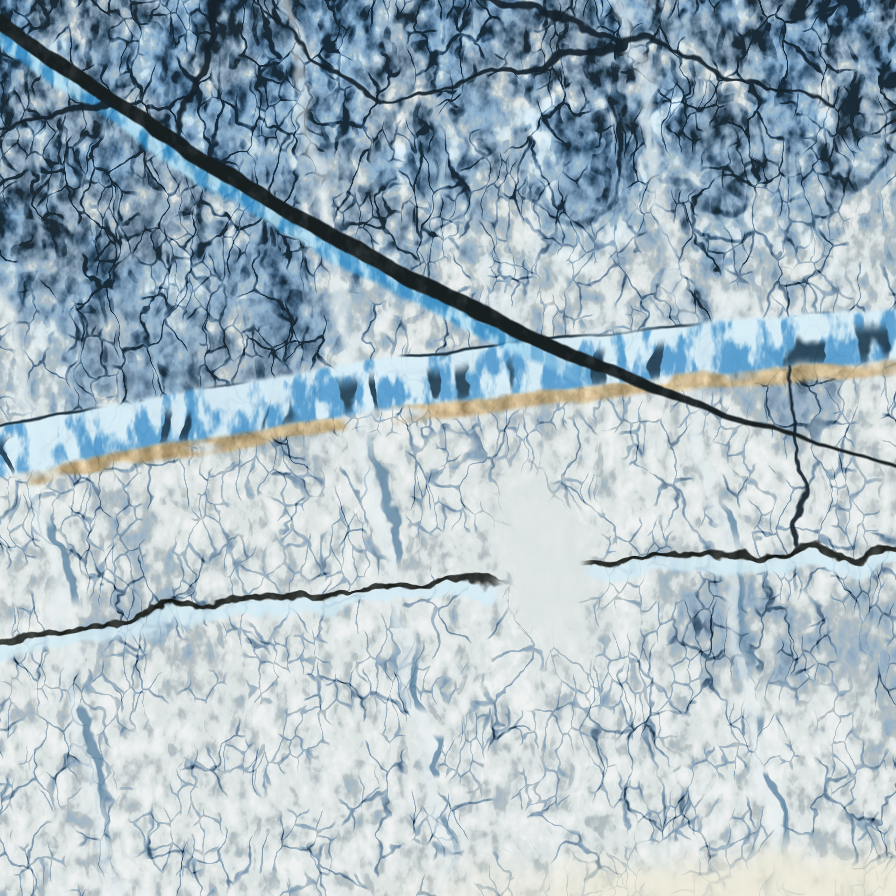
Write a WebGL 2 fragment shader that draws this texture.

```glsl
#version 300 es
precision highp float;
uniform vec2 u_resolution;
out vec4 fragColor;

vec2 hash2(vec2 p) {
  vec3 q = fract(p.xyx * vec3(0.1031, 0.1030, 0.0973));
  q += dot(q, q.yzx + 33.33);
  return fract((q.xx + q.yz) * q.zy);
}

float noise(vec2 p) {
  vec2 i = floor(p), f = fract(p);
  f = f * f * (3.0 - 2.0 * f);
  return mix(mix(hash2(i).x, hash2(i + vec2(1, 0)).x, f.x),
             mix(hash2(i + vec2(0, 1)).x, hash2(i + vec2(1, 1)).x, f.x), f.y);
}

float fbm(vec2 p) {
  float sum = 0.0, amp = 0.5;
  for (int i = 0; i < 4; i++) {
    sum += amp * noise(p);
    p = mat2(1.6, 1.2, -1.2, 1.6) * p + 7.3;
    amp *= 0.5;
  }
  return sum / 0.9375;
}

// Gap between the two nearest cell centres: zero along cell borders
float cellBorder(vec2 p) {
  vec2 base = floor(p);
  float near = 9.0, next = 9.0;
  for (int y = -1; y <= 1; y++)
    for (int x = -1; x <= 1; x++) {
      vec2 cell = base + vec2(x, y);
      float d = length(cell + hash2(cell) - p);
      next = min(next, max(near, d));
      near = min(near, d);
    }
  return next - near;
}

float stroke(float d, float halfWidth) {
  return 1.0 - smoothstep(halfWidth - 0.0014, halfWidth + 0.0014, abs(d));
}

// Tapering crack from a to b
float branch(vec2 p, vec2 a, vec2 b, float halfWidth) {
  vec2 s = b - a;
  float t = clamp(dot(p - a, s) / dot(s, s), 0.0, 1.0);
  return stroke(length(p - a - s * t), halfWidth * (1.0 - 0.6 * t));
}

float band(float lo, float hi, float soft, float v) {
  return smoothstep(lo - soft, lo + soft, v) * (1.0 - smoothstep(hi - soft, hi + soft, v));
}

vec3 weathered(float t) {
  vec3 c = mix(vec3(0.11, 0.17, 0.21), vec3(0.25, 0.36, 0.45), clamp(t / 0.2, 0.0, 1.0));
  c = mix(c, vec3(0.45, 0.54, 0.62), clamp((t - 0.2) / 0.2, 0.0, 1.0));
  c = mix(c, vec3(0.60, 0.70, 0.78), clamp((t - 0.4) / 0.2, 0.0, 1.0));
  c = mix(c, vec3(0.71, 0.75, 0.76), clamp((t - 0.6) / 0.15, 0.0, 1.0));
  c = mix(c, vec3(0.86, 0.89, 0.89), clamp((t - 0.75) / 0.13, 0.0, 1.0));
  return mix(c, vec3(0.94, 0.95, 0.95), clamp((t - 0.9) / 0.2, 0.0, 1.0));
}

void main() {
  vec2 p = gl_FragCoord.xy / u_resolution;
  vec2 wobble = vec2(fbm(p * 22.0), fbm(p * 22.0 + 40.0)) - 0.5;
  vec2 q = p + 0.035 * wobble;
  float grain = fbm(p * vec2(85.0, 60.0)) - 0.5;
  float blotch = fbm(p * vec2(9.0, 7.0) + 3.0);
  float upper = smoothstep(0.48, 0.94, p.y - 0.14 * (p.x - 0.5) + 0.25 * (blotch - 0.5));
  float smear = 1.0 - smoothstep(0.03, 0.08, length((q - vec2(0.605 - 0.2 * (p.y - 0.37), 0.37)) * vec2(1.0, 0.5)));

  // Stained, grainy surface
  float tone = mix(0.94, 0.52, upper) + grain * mix(0.6, 1.35, upper);
  tone -= mix(0.28, 0.2, upper) * smoothstep(0.48, 0.75, blotch) * smoothstep(0.05, 0.4, p.y);
  tone -= 0.3 * smoothstep(0.58, 0.78, noise(q * vec2(130.0, 55.0))) * mix(0.35, 1.0, upper);

  // Worn oval bosses in a slanting row
  for (int i = 0; i < 4; i++) {
    vec2 r = q - vec2(0.48 + 0.157 * float(i), 0.82 + 0.017 * float(i));
    r /= vec2(0.05, 0.07) * (0.85 + 0.3 * hash2(vec2(i, 5)));
    float d = length(r) - 1.0 + 0.5 * (noise(p * 30.0) - 0.5);
    float side = dot(normalize(r + 0.001), vec2(0.7, -0.7));
    tone += band(-0.35, -0.02, 0.08, d) * (0.12 - 0.22 * side);
    tone -= 0.4 * band(-0.03, 0.08, 0.04, d) * (0.5 + 0.5 * side);
    tone -= 0.22 * (1.0 - smoothstep(-0.65, -0.4, d));
  }

  // Fine upright crazing at two sizes
  float coarse = cellBorder((q + 0.01 * wobble) * vec2(24.0, 15.0));
  float fine = cellBorder(q * vec2(60.0, 34.0) + 9.0);
  float open = smoothstep(0.4, 0.58, noise(p * vec2(28.0, 22.0)));
  float fineOpen = smoothstep(0.48, 0.65, noise(p * vec2(34.0, 26.0) + 50.0));
  tone -= mix(0.42, 0.6, upper) * open * (1.0 - smoothstep(0.015, 0.07, coarse));
  tone -= mix(0.32, 0.4, upper) * fineOpen * (1.0 - smoothstep(0.03, 0.14, fine));
  tone = mix(tone, 0.93 + 0.1 * grain, smear);
  vec3 color = weathered(tone);
  color = mix(color, color * vec3(0.84, 0.98, 1.08), upper * smoothstep(0.4, 0.65, fbm(p * 16.0)) * 0.7);

  // Leaning blue grooves below the ridge
  for (int i = 0; i < 3; i++) {
    float d = q.x - (0.11 + 0.375 * float(i) - 0.18 * (p.y - 0.15));
    float worn = smoothstep(0.38, 0.6, noise(p * vec2(20.0, 26.0) + float(i)));
    float reach = band(0.06, 0.5, 0.04, p.y) * worn;
    color = mix(color, vec3(0.90, 0.94, 0.95), 0.6 * band(-0.018, -0.004, 0.005, d));
    color = mix(color, vec3(0.33, 0.49, 0.61), reach * 0.75 * stroke(d, 0.004));
  }

  // Raised pale ridge with ochre underside
  float below = 0.525 + 0.2 * p.x - 0.07 * p.x * p.x - p.y + 0.3 * (q.y - p.y);
  float streak = fbm(p * vec2(75.0, 30.0) + 17.0);
  vec3 ridge = mix(vec3(0.85, 0.94, 0.98), vec3(0.34, 0.62, 0.82), smoothstep(0.43, 0.68, streak + 3.0 * (below - 0.03)));
  ridge = mix(ridge, vec3(0.13, 0.24, 0.32), band(0.02, 0.055, 0.01, below) * smoothstep(0.69, 0.8, noise(q * vec2(75.0, 12.0))));
  color = mix(color, ridge, 0.92 * band(0.0, 0.057, 0.004, below));
  color = mix(color, vec3(0.76, 0.66, 0.48) + 0.5 * grain, 0.85 * band(0.056, 0.073, 0.004, below) * smoothstep(0.3, 0.52, noise(p * vec2(22.0, 50.0))));
  color = mix(color, vec3(0.12, 0.20, 0.25), stroke(below, 0.0015) * smoothstep(0.38, 0.55, noise(p * 12.0 + 8.0)));

  // Lower seam with a pale lip
  float seam = q.y - 0.285 - 0.17 * p.x + 0.067 * p.x * p.x - 0.02 * wobble.x;
  float seamGap = 1.0 - band(0.555, 0.655, 0.01, p.x);
  color = mix(color, vec3(0.83, 0.93, 0.97), 0.8 * seamGap * band(-0.02, -0.003, 0.004, seam));
  color = mix(color, vec3(0.16, 0.18, 0.17) + 0.3 * grain, seamGap * stroke(seam, 0.0035 + 0.004 * grain));

  // Long diagonal split with a blue lower lip
  float split = 0.84 * (p.y - 0.975 + 0.73 * p.x - 0.235 * p.x * p.x) + 0.008 * wobble.y;
  float taper = 1.0 - smoothstep(0.5, 0.95, p.x);
  float lip = band(-0.022, -0.004, 0.004, split + 0.012 * wobble.x) * (1.0 - smoothstep(0.55, 0.68, p.x));
  color = mix(color, mix(vec3(0.20, 0.55, 0.78), vec3(0.72, 0.90, 0.98), smoothstep(0.35, 0.65, streak)), 0.85 * lip);
  color = mix(color, vec3(0.09, 0.12, 0.13) + 0.25 * max(grain, 0.0), stroke(split, 0.0015 + 0.0065 * taper));

  // Branching cracks
  float cracks = branch(q, vec2(0.25, 1.01), vec2(0.20, 0.84), 0.005);
  cracks = max(cracks, branch(q, vec2(0.12, 0.88), vec2(-0.02, 0.86), 0.004));
  cracks = max(cracks, branch(q, vec2(0.53, 1.01), vec2(0.93, 0.885), 0.004));
  cracks = max(cracks, branch(q, vec2(0.70, 0.955), vec2(0.42, 0.885), 0.0045));
  cracks = max(cracks, branch(q, vec2(0.42, 0.885), vec2(0.28, 1.0), 0.003));
  cracks = max(cracks, branch(q, vec2(0.89, 0.39), vec2(0.885, 0.59), 0.003));
  color = mix(color, vec3(0.08, 0.13, 0.17), 0.92 * cracks);

  // Cream wash along the foot
  color = mix(color, vec3(0.94, 0.92, 0.84), 0.75 * (1.0 - smoothstep(0.0, 0.05, q.y - 0.05 * (p.x - 0.5))) * smoothstep(0.3, 0.8, p.x));
  fragColor = vec4(clamp(color, 0.0, 1.0), 1.0);
}
```
